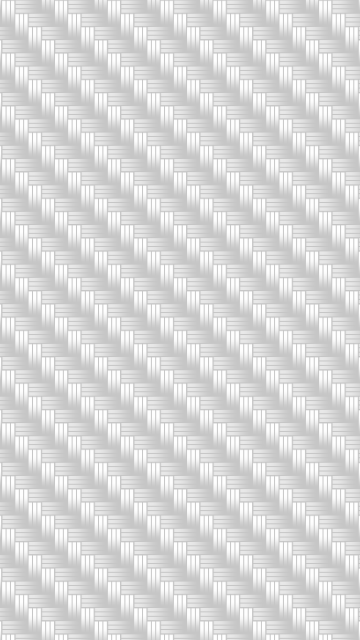
This pattern is drawn by a Shadertoy shader. Its source:

```glsl
// Pale twill weave: each strand passes over two cells and under two, stepping
// down to the right. Every strand is three threads split by thin grooves;
// it starts bright at one end and fades into the groove grey at the other.

// Brightness across a strand: 0 in the grooves, 1 on the threads.
float threads(float across, float pixel) {
    float x = across * 3.0;
    float grooveDist = 0.5 - abs(fract(x) - 0.5);
    float blur = 1.5 * pixel;
    return smoothstep(0.09 - blur, 0.13 + blur, grooveDist);
}

// Brightness along a strand: a quick rise, then a long fade.
float sheen(float along, float fadeStart, float pixel) {
    float rise = smoothstep(-0.01, 0.05 + 0.25 * pixel, along);
    return rise * (1.0 - smoothstep(fadeStart, 1.0, along));
}

void mainImage(out vec4 fragColor, in vec2 fragCoord) {
    // Square cells, counted from the top left corner.
    float cellsAcross = 27.26;
    float pixel = cellsAcross / iResolution.x;
    vec2 p = vec2(fragCoord.x, iResolution.y - fragCoord.y) * pixel;
    p.x -= 0.126;
    vec2 cell = floor(p);
    vec2 local = p - cell;

    // Diagonal phase: 0 and 1 are vertical strands, 2 and 3 horizontal.
    float phase = mod(cell.y - cell.x, 4.0);
    float light;
    float peak;
    if (phase < 1.5) {
        float along = (phase + local.y) * 0.5;
        light = threads(local.x, pixel) * sheen(along, 0.25, pixel);
        peak = 0.995;
    } else {
        float along = (3.0 - phase + local.x) * 0.5;
        light = threads(local.y, pixel) * sheen(along, 0.1, pixel);
        peak = 0.91;
    }

    fragColor = vec4(vec3(mix(0.775, peak, light)), 1.0);
}
```
